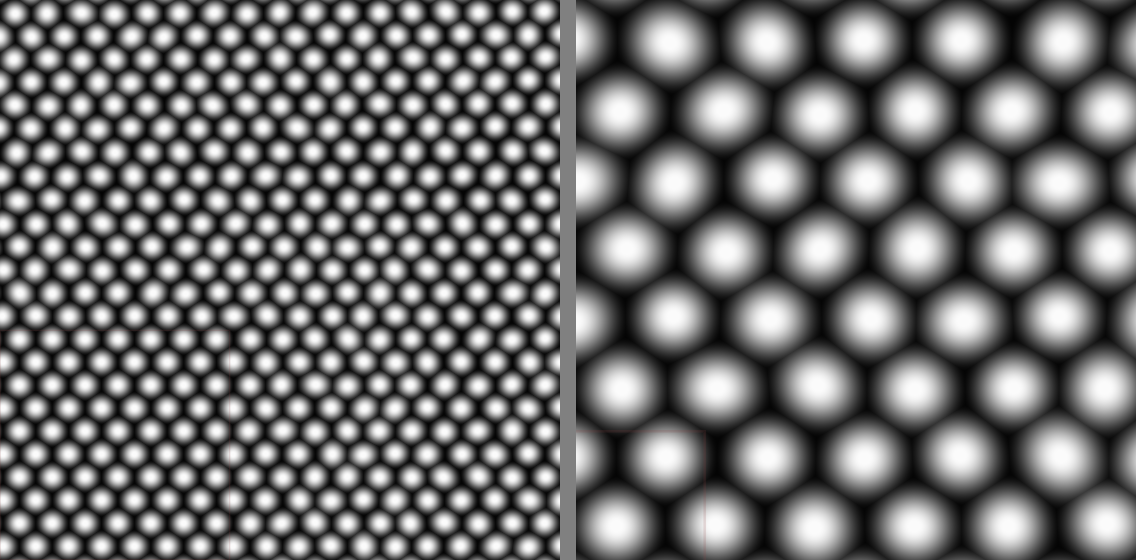
Left: the whole. Right: its middle third, enlarged.
A Shadertoy shader for this pattern:

```glsl
// Soft white dots on black in a staggered lattice: 17 across, 24 rows down.
// A smooth drift field bends the rows, layered sines nudge and stretch each dot,
// and a calm lower-left block, edged by a faint red hairline, stays regular.

const vec2 PITCH = vec2(0.0587, 0.0411);   // dot spacing, row spacing
const vec2 ORIGIN = vec2(0.0052, 0.0247);  // centre of the first dot
const vec2 CALM_CORNER = vec2(0.41, 0.41); // upper right of the regular block

float bump(vec2 p, vec2 centre, vec2 radius) {
    vec2 d = (p - centre) / radius;
    return exp(-dot(d, d));
}

// 0 inside the regular block, 1 well outside it
float unrest(vec2 p, vec2 corner) {
    vec2 s = smoothstep(corner - 0.03, corner + 0.05, p);
    return 1.0 - (1.0 - s.x) * (1.0 - s.y);
}

// Slow bending of the lattice
vec2 drift(vec2 p) {
    float top = smoothstep(0.60, 0.78, p.y);
    float low = 1.0 - smoothstep(0.55, 0.65, p.y);
    vec2 shift = vec2(-0.0085 * (1.0 - p.x), 0.006 + 0.004 * p.x * p.x) * top;
    shift.x += 0.006 * bump(p, vec2(0.40, 0.53), vec2(0.17, 0.11));
    shift.x -= 0.005 * low * bump(p, vec2(0.76, p.y), vec2(0.10, 1.0));
    return shift * unrest(p, CALM_CORNER);
}

// Layered sines over the cell index, roughly -1 to 1
float wobble(vec2 cell, float phase) {
    return 0.55 * sin(dot(cell, vec2(1.7, 2.3)) + phase)
         + 0.45 * sin(dot(cell, vec2(-2.9, 1.1)) + 2.3 * phase);
}

vec2 latticePoint(vec2 cell) {
    float stagger = 0.5 * mod(cell.y, 2.0);
    return ORIGIN + PITCH * (cell + vec2(stagger, 0.0));
}

// Brightness of one dot, v measured from its centre
float softDot(vec2 v, float angle, float stretch, float size) {
    vec2 axis = vec2(cos(angle), sin(angle));
    v -= axis * dot(v, axis) * stretch;
    v *= vec2(0.98, 1.02);
    return 1.0 - smoothstep(0.0026, 0.0313, length(v) / size);
}

float dotField(vec2 p) {
    vec2 flatP = (p - drift(p) - ORIGIN) / PITCH;
    float row = floor(flatP.y + 0.5);
    float light = 0.0;
    for (int j = -1; j <= 1; j++) {
        float y = row + float(j);
        float column = floor(flatP.x - 0.5 * mod(y, 2.0) + 0.5);
        for (int i = -1; i <= 1; i++) {
            vec2 cell = vec2(column + float(i), y);
            vec2 base = latticePoint(cell);
            float loose = unrest(base, CALM_CORNER);
            vec2 nudge = vec2(wobble(cell, 0.4), wobble(cell, 2.9)) * 0.0018;
            vec2 centre = base + drift(base) + nudge * loose;
            float stretch = 0.11 * loose * abs(wobble(cell, 4.7));
            float size = 1.0 + 0.025 * loose * wobble(cell, 1.3);
            float angle = 3.0 * wobble(cell, 5.6);
            light = max(light, softDot(p - centre, angle, stretch, size));
        }
    }
    return light;
}

// Hairline along the border of a box whose lower left is the canvas corner
float boxOutline(vec2 p, vec2 corner, float halfWidth, float blur) {
    vec2 q = abs(p - 0.5 * corner) - 0.5 * corner;
    float d = length(max(q, 0.0)) + min(max(q.x, q.y), 0.0);
    return 1.0 - smoothstep(halfWidth, halfWidth + blur, abs(d));
}

void mainImage(out vec4 fragColor, in vec2 fragCoord) {
    vec2 p = fragCoord / iResolution.xy;
    float pixel = 1.0 / iResolution.y;

    // Dots
    vec3 color = vec3(0.015 + 0.97 * dotField(p));

    // Faint edge of the regular block
    float line = boxOutline(p, CALM_CORNER, 0.0005, pixel);
    color = mix(color, vec3(0.55, 0.25, 0.25), 0.16 * line);

    fragColor = vec4(color, 1.0);
}
```
